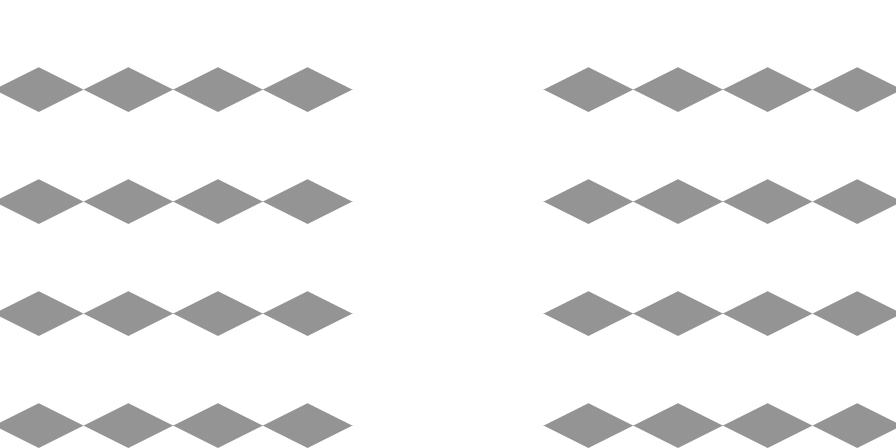
This pattern is drawn by a Shadertoy shader. Its source:

```glsl
// Four rows of flat grey rhombi on white, in two mirrored chains of four
// that touch tip to tip, with a wide blank column between the chains.
// Folding and repeating the plane leaves a single rhombus distance to draw.

const vec3 PAPER = vec3(1.0);
const vec3 GREY = vec3(0.58);

// All lengths are in canvas heights
const vec2 HALF_SIZE = vec2(0.1, 0.05);
const float ROW_PITCH = 0.25;
const float FIRST_ROW = 0.05;
const float CHAIN_START = 0.3135;
const float CHAIN_COUNT = 4.0;

// Signed distance to the edges of a rhombus with the given half diagonals
float rhombusDistance(vec2 p, vec2 halfSize) {
    p = abs(p) / halfSize;
    return (p.x + p.y - 1.0) * halfSize.x * halfSize.y / length(halfSize);
}

// Offset from the nearest of `count` cells, the first centred on zero
float repeatLimited(float x, float pitch, float count) {
    return x - pitch * clamp(round(x / pitch), 0.0, count - 1.0);
}

// Offset from the nearest cell of an endless row
float repeatEndless(float x, float pitch) {
    return x - pitch * round(x / pitch);
}

// Antialiased coverage of a shape from its signed distance
float coverage(float dist, float pixel) {
    return clamp(0.5 - dist / pixel, 0.0, 1.0);
}

void mainImage(out vec4 fragColor, in vec2 fragCoord) {
    float pixel = 1.0 / iResolution.y;
    vec2 p = vec2(fragCoord.x - 0.5 * iResolution.x, fragCoord.y) * pixel;

    // Mirror the chains about the centre line, then repeat links and rows
    vec2 cell = vec2(
        repeatLimited(abs(p.x) - CHAIN_START, 2.0 * HALF_SIZE.x, CHAIN_COUNT),
        repeatEndless(p.y - FIRST_ROW, ROW_PITCH));

    float ink = coverage(rhombusDistance(cell, HALF_SIZE), pixel);
    fragColor = vec4(mix(PAPER, GREY, ink), 1.0);
}
```
